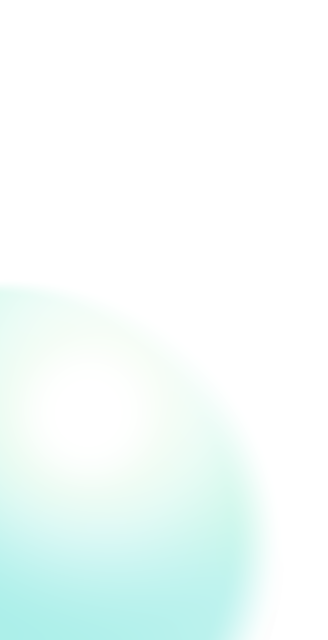
Write a Shadertoy shader that draws this background.

```glsl
// A soft aqua sphere with a white inner glow, rising from the lower left of a white page.

// Positions and lengths are in units of the canvas height.
const vec2  SPHERE_CENTER = vec2(0.0195, 0.140);
const float SPHERE_RADIUS = 0.4235;
const vec2  GLOW_CENTER   = vec2(0.137, 0.353);
const float GLOW_INNER    = 0.04;
const float GLOW_OUTER    = 0.36;

// Direction of the softest edge, and the fade widths at both extremes.
const vec2  SOFT_SIDE  = vec2(0.8, -0.6);
const float FADE_CRISP = 0.008;
const float FADE_SOFT  = 0.098;

// Light taken away from white by each tint, per unit of strength.
const vec3  AQUA_LOSS  = vec3(1.0, 0.19, 0.26);
const vec3  MINT_LOSS  = vec3(1.0, 0.15, 0.44);
const vec3  CREAM_LOSS = vec3(0.012, 0.003, 0.022);
const float TINT_DEPTH = 0.31;
const float RIM_DEPTH  = 0.008;

// Tint grows away from the glow, most of all downwards and to the left.
vec3 bodyLoss(vec2 p) {
    vec2 offset = p - GLOW_CENTER;
    float dist = length(offset);
    vec2 dir = offset / max(dist, 1e-4);
    float facing = 0.7 - dot(dir, vec2(0.2, 0.3));
    float strength = TINT_DEPTH * facing * smoothstep(GLOW_INNER, GLOW_OUTER, dist);
    float mint = smoothstep(0.12, 0.34, p.y + 0.35 * max(p.x - 0.15, 0.0));
    float ring = (dist - 0.125) / 0.045;
    return strength * mix(AQUA_LOSS, MINT_LOSS, mint) + CREAM_LOSS * exp(-ring * ring);
}

void mainImage(out vec4 fragColor, in vec2 fragCoord) {
    vec2 p = fragCoord / iResolution.y;

    // Sphere outline, crisp at the top and blurred towards the lower right
    vec2 offset = p - SPHERE_CENTER;
    float dist = length(offset);
    float inside = SPHERE_RADIUS - dist;
    float side = dot(offset / max(dist, 1e-4), SOFT_SIDE);
    float fade = mix(FADE_CRISP, FADE_SOFT, 0.5 + 0.5 * side);
    float cover = smoothstep(-0.002, fade, inside);

    // Faint rim on the blurred side
    float rim = smoothstep(-0.004, 0.0, inside) * (1.0 - smoothstep(0.0, 0.02, inside));
    rim *= smoothstep(0.75, 1.0, side);

    vec3 color = vec3(1.0) - bodyLoss(p) * cover - RIM_DEPTH * rim;
    fragColor = vec4(clamp(color, 0.0, 1.0), 1.0);
}
```
